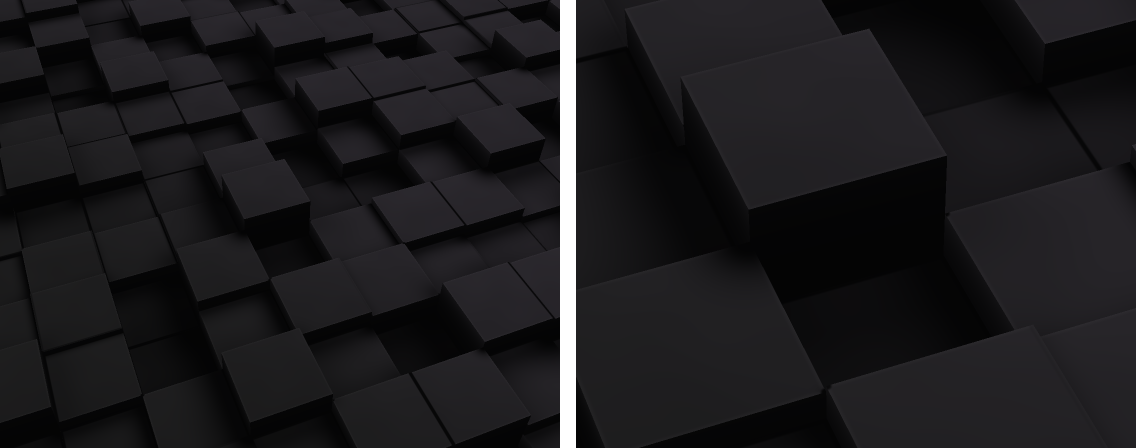
Left, the full canvas; right, a detail of the centre.
Reproduce this background procedurally as a Shadertoy shader.

```glsl
const float TILT = 0.785;             // camera angle away from straight down
const float TURN = 0.375;             // rotation of the grid on the ground
const float FOCAL = 1.7;              // in canvas heights
const float DISTANCE = 11.1;          // in tile widths
const vec2 GRID_SHIFT = vec2(0.58, 0.115);
const float HEIGHT_RANGE = 0.42;      // largest rise or drop of a block
const float SEAM = 0.014;             // half width of the gap between blocks
const float RIM = 0.025;              // width of the worn edge highlight
const float GRAIN = 0.05;             // tonal variation on the faces
const vec2 LIGHT_SIDE = vec2(0.86, 0.51);
const vec3 CHARCOAL = vec3(0.112, 0.111, 0.114);
const vec3 VIOLET_GREY = vec3(0.158, 0.148, 0.168);
const vec3 BLACK = vec3(0.014, 0.014, 0.016);
const int AA = 2;

float hash(vec2 p) {
    vec3 q = fract(vec3(p.xyx) * vec3(0.1031, 0.1030, 0.0973));
    q += dot(q, q.yzx + 33.33);
    return fract((q.x + q.y) * q.z);
}

vec2 gradient(vec2 p) {
    float a = 6.2832 * hash(p + 71.0);
    return vec2(cos(a), sin(a));
}

float gradientNoise(vec2 p) {
    vec2 i = floor(p), f = fract(p);
    vec2 s = f * f * (3.0 - 2.0 * f), e = vec2(1, 0);
    float low = mix(dot(gradient(i), f), dot(gradient(i + e), f - e), s.x);
    float high = mix(dot(gradient(i + e.yx), f - e.yx),
                     dot(gradient(i + 1.0), f - 1.0), s.x);
    return mix(low, high, s.y);
}

// Ground coordinates to grid coordinates
vec2 toGrid(vec2 p) {
    float c = cos(TURN), s = sin(TURN);
    return vec2(c * p.x + s * p.y, c * p.y - s * p.x);
}

// Most blocks stay near the middle level, a few stand out or sink
float blockHeight(vec2 cell) {
    float n = 2.0 * hash(cell + 40.0) - 1.0;
    return HEIGHT_RANGE * n * (0.4 + 0.6 * abs(n));
}

vec3 shadeTop(vec2 p, vec2 cell, float h, vec3 tone) {
    vec2 q = p - cell - 0.5;
    float light = 1.0, seam = 0.0;
    for (int j = -1; j <= 1; j++)
    for (int i = -1; i <= 1; i++) {
        if (i == 0 && j == 0) continue;
        vec2 side = vec2(i, j);
        float d = length(max(abs(q - side) - 0.5, 0.0));
        float rise = blockHeight(cell + side) - h;

        // Soft shadow from taller neighbours, strongest on the light side
        float cover = max(rise, 0.0) / (max(rise, 0.0) + d + 0.02);
        float weight = 0.2 + 0.8 * max(dot(normalize(side), LIGHT_SIDE), 0.0);
        light *= 1.0 - weight * smoothstep(0.28, 0.72, cover);

        // Gap beside neighbours of similar or greater height
        float line = 1.0 - smoothstep(SEAM, 2.2 * SEAM, d);
        seam = max(seam, line * smoothstep(-0.12, -0.02, rise));
    }
    float edge = 0.5 - max(abs(q.x), abs(q.y));
    float depth = mix(0.76, 1.0, smoothstep(-0.4, -0.05, h));
    float grain = 1.0 + GRAIN * gradientNoise(p * 2.5) + 0.1 * q.y;
    vec3 col = mix(BLACK, tone * grain, light * depth);
    col += 0.02 * light * (1.0 - smoothstep(0.0, RIM, edge));
    return mix(col, BLACK, 0.9 * seam);
}

// Walls facing the viewer are black, side walls catch a little light
vec3 shadeWall(float drop, bool sideWall, vec3 tone) {
    float glow = exp(-5.0 * drop) * (sideWall ? 0.45 : 0.08);
    return mix(BLACK, tone, glow);
}

vec3 render(vec2 uv) {
    vec3 tone = mix(CHARCOAL, VIOLET_GREY,
                    smoothstep(-0.4, 0.32, dot(uv, vec2(0.6, 0.8))));

    // Camera ray in grid coordinates, z pointing up
    float c = cos(TILT), s = sin(TILT);
    vec3 ro = vec3(0.0, -s, c) * DISTANCE;
    vec3 rd = normalize(vec3(uv.x, uv.y * c + FOCAL * s, uv.y * s - FOCAL * c));
    ro.xy = toGrid(ro.xy) + GRID_SHIFT;
    rd.xy = toGrid(rd.xy) + 0.00001;

    // Walk from cell to cell through the block field
    float t = (HEIGHT_RANGE - ro.z) / rd.z;
    vec2 cell = floor(ro.xy + rd.xy * t);
    vec2 dir = sign(rd.xy);
    bool sideWall = false;
    for (int i = 0; i < 14; i++) {
        float h = blockHeight(cell);
        float z = ro.z + rd.z * t;
        if (z < h) return shadeWall(h - z, sideWall, tone);
        vec2 exits = (cell + 0.5 + 0.5 * dir - ro.xy) / rd.xy;
        float tExit = min(exits.x, exits.y);
        float tTop = (h - ro.z) / rd.z;
        if (tTop <= tExit) return shadeTop(ro.xy + rd.xy * tTop, cell, h, tone);
        sideWall = exits.x < exits.y;
        cell += sideWall ? vec2(dir.x, 0.0) : vec2(0.0, dir.y);
        t = tExit;
    }
    return BLACK;
}

void mainImage(out vec4 fragColor, in vec2 fragCoord) {
    vec3 col = vec3(0.0);
    for (int j = 0; j < AA; j++)
    for (int i = 0; i < AA; i++) {
        vec2 jitter = (vec2(i, j) + 0.5) / float(AA) - 0.5;
        col += render((fragCoord + jitter - 0.5 * iResolution.xy) / iResolution.y);
    }
    fragColor = vec4(col / float(AA * AA), 1.0);
}
```
